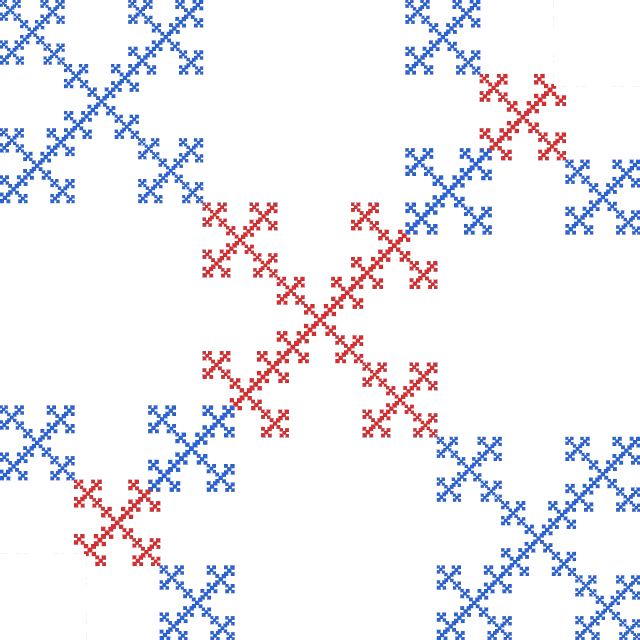
Reproduce this pattern procedurally as a Shadertoy shader.

```glsl
const float BIG = 0.3660254;   // (sqrt(3) - 1) / 2: centre and rising corners
const float SMALL = 0.3169873; // (1 - BIG) / 2: falling corners

float boxDistance(vec2 p, float halfSize) {
    vec2 q = abs(p) - halfSize;
    return max(q.x, q.y);
}

// Distance to the squares left after repeated five-way subdivision
float crossFractal(vec2 p) {
    float scale = 1.0;
    for (int i = 0; i < 5; i++) {
        float size = p.x * p.y > 0.0 ? BIG : SMALL;
        vec2 corner = sign(p) * (0.5 - 0.5 * size);
        if (boxDistance(p - corner, 0.5 * size) < boxDistance(p, 0.5 * BIG)) {
            p -= corner;
        } else {
            size = BIG;
        }
        p /= size;
        scale *= size;
    }
    return boxDistance(p, 0.5) * scale;
}

// True inside either large corner of the rising diagonal
bool inRisingCorner(vec2 p) {
    return p.x * p.y > 0.0 && min(abs(p.x), abs(p.y)) > 0.5 - BIG;
}

void mainImage(out vec4 fragColor, in vec2 fragCoord) {
    float pixel = 1.0 / min(iResolution.x, iResolution.y);
    vec2 p = (fragCoord - 0.5 * iResolution.xy) * pixel;
    float d = crossFractal(p);

    // Red centres, blue arms, empty outermost diagonal corners
    vec2 tile = p;
    bool visible = true;
    if (inRisingCorner(p)) {
        tile = (p - sign(p) * (0.5 - 0.5 * BIG)) / BIG;
        visible = !(inRisingCorner(tile) && tile.x * p.x > 0.0);
    }
    bool isCentre = boxDistance(tile, 0.5 * BIG) < 0.0 && !inRisingCorner(tile);
    vec3 fill = isCentre ? vec3(0.87, 0.17, 0.18) : vec3(0.15, 0.39, 0.87);

    // Thin dark outline and smooth edge
    vec3 outline = mix(fill, vec3(0.2), 0.35);
    vec3 ink = mix(fill, outline, smoothstep(-0.0008, 0.0004, d));
    float coverage = clamp(0.5 - (d - 0.0005) / pixel, 0.0, 1.0);
    if (!visible) coverage = 0.0;

    fragColor = vec4(mix(vec3(1.0), ink, coverage), 1.0);
}
```
